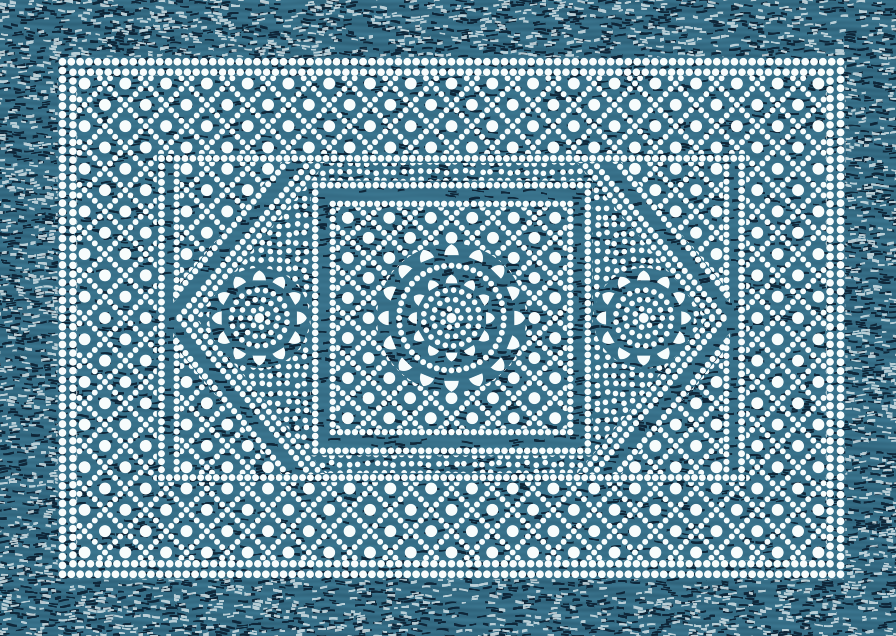
Write a WebGL 2 fragment shader that draws this pattern.

```glsl
#version 300 es
precision highp float;
// A teal woven rug with white dotted frames, lattices and petal medallions.
uniform vec2 u_resolution;
out vec4 fragColor;

float hash(vec2 p) {
  return fract(sin(dot(p, vec2(12.99, 78.23))) * 4375.5);
}

float box(vec2 p, vec2 halfSize) {
  vec2 d = abs(p) - halfSize;
  return max(d.x, d.y);
}

// Signed distance to a row of dots along the x axis.
float dotRow(vec2 p, float pitch, float radius) {
  return length(vec2(p.x - pitch * round(p.x / pitch), p.y)) - radius;
}

// Dots around a rectangle, with the pitch fitted to each side.
float dotFrame(vec2 q, vec2 halfSize, float pitch, float radius) {
  vec2 fitted = halfSize / round(halfSize / pitch);
  vec2 along = min(round(q / fitted) * fitted, halfSize);
  float horizontal = length(q - vec2(along.x, halfSize.y));
  float vertical = length(q - vec2(halfSize.x, along.y));
  return min(horizontal, vertical) - radius;
}

// Large dots inside diamonds of small dots.
float lattice(vec2 p, vec2 pitch, float parity) {
  vec2 uv = p / pitch;
  vec2 a = vec2(uv.x + uv.y, uv.x - uv.y) * 0.5 + parity * 0.5;
  vec2 f = a - round(a);
  vec2 edge = fract(a) - 0.5;
  vec2 bead = a - round(a * 4.0) * 0.25;
  float large = length(pitch * vec2(f.x + f.y, f.x - f.y)) - 5.1;
  float rise = length(pitch * vec2(edge.x + bead.y, edge.x - bead.y));
  float fall = length(pitch * vec2(bead.x + edge.y, bead.x - edge.y));
  return min(large, min(rise, fall) - 2.5);
}

// Fold into one angular sector: x is tangential, y is radial.
vec2 sector(vec2 p, float count) {
  float span = 6.28319 / count;
  float a = atan(p.y, p.x);
  a -= span * round(a / span);
  return length(p) * vec2(sin(a), cos(a));
}

float dotRing(vec2 p, float radius, float count, float dotRadius) {
  return length(sector(p, count) - vec2(0.0, radius)) - dotRadius;
}

float petalRing(vec2 p, float radius, float count, float size) {
  vec2 s = sector(p, count) - vec2(0.0, radius);
  float dome = length(vec2(abs(s.x) + 0.6 * size, s.y + 0.6 * size)) - 1.5 * size;
  return max(dome, -s.y - 0.6 * size);
}

float medallion(vec2 p) {
  float d = length(p) - 4.2;
  for (int i = 1; i <= 3; i++) {
    d = min(d, dotRing(p, 8.0 * float(i), 7.0 * float(i), 2.4));
  }
  return d;
}

// Jittered cellular dots.
float scatter(vec2 p) {
  vec2 c = p / 7.6;
  vec2 id = floor(c);
  vec2 jitter = vec2(hash(id), hash(id + 31.0)) - 0.5;
  return length((fract(c) - 0.5 - 0.34 * jitter) * 7.6) - 2.4;
}

// Short horizontal threads with uneven lengths.
float flecks(vec2 p, vec2 size, float density, float seed, float px) {
  p.y += 0.9 * sin(p.x * 0.23 + 3.0 * sin(p.y * 0.11 + seed));
  vec2 c = p / size;
  c.x += 9.0 * hash(vec2(floor(c.y), seed));
  vec2 id = floor(c) + seed;
  vec2 halfSize = size * vec2(0.2 + 0.3 * hash(id + 7.0), 0.3 + 0.2 * hash(id + 3.0));
  float d = box((fract(c) - 0.5) * size, halfSize);
  return step(hash(id), density) * smoothstep(0.5 * px, -0.5 * px, d);
}

void main() {
  // The canvas is 546 units high; the rug is mirrored about its centre.
  float px = 546.0 / u_resolution.y;
  vec2 p = (gl_FragCoord.xy - 0.5 * u_resolution) * px - vec2(3.0, 0.0);
  vec2 q = abs(p);
  float r = length(p);
  vec2 side = q - vec2(165.0, 0.0);
  float slope = dot(q, vec2(0.766, 0.642)) - 179.3;
  float along = dot(q, vec2(-0.642, 0.766));

  // Outer frame and border lattice
  float d = min(dotFrame(q, vec2(334, 220), 7.6, 3.3), dotFrame(q, vec2(325, 211), 7.6, 3.2));
  float border = max(box(q, vec2(322, 208)), -box(q, vec2(253, 141)));
  d = min(d, max(lattice(p, vec2(17.5, 18.3), 1.0), border));
  d = min(d, dotFrame(q, vec2(249, 137), 6.8, 2.9));

  // Corner triangles and the sloping hexagon edges
  float corner = max(box(q, vec2(233, 134)), 18.0 - slope);
  d = min(d, max(lattice(p, vec2(17.5, 18.3), 0.0), corner));
  float triangleEdge = min(dotRow(vec2(along, slope - 15.0), 6.5, 2.6), dotRow(vec2(q.y, q.x - 236.0), 6.5, 2.6));
  d = min(d, max(triangleEdge, max(box(q, vec2(239, 134)), 12.0 - slope)));
  float hexEdge = min(dotRow(vec2(along, slope), 6.5, 2.6), dotRow(vec2(along, slope + 7.5), 6.5, 2.5));
  d = min(d, max(hexEdge, q.y - 134.0));
  float field = max(max(slope + 11.0, q.y - 133.0), max(-box(q, vec2(121, 118)), 43.0 - length(side)));
  d = min(d, max(scatter(p), field));

  // Central panel with its double frame
  d = min(d, min(dotFrame(q, vec2(117, 114), 6.5, 2.8), dotFrame(q, vec2(102, 98), 6.5, 2.7)));
  d = min(d, max(lattice(p, vec2(17.8, 17.2), 0.0), max(box(q, vec2(99, 95)), 64.0 - r)));

  // Petals and concentric dots
  d = min(d, min(medallion(p), petalRing(p, 33.0, 12.0, 5.5)));
  d = min(d, min(dotRing(p, 45.0, 44.0, 2.5), petalRing(p, 58.0, 16.0, 6.8)));
  d = min(d, min(medallion(side), petalRing(side, 36.0, 12.0, 6.2)));

  // Woven ground, with coarser threads in the outer margin
  float margin = smoothstep(-px, px, box(q, vec2(338, 224)));
  float shade = 0.5 + 0.25 * sin(p.y * 1.1 + sin(p.x * 0.07)) + 0.25 * sin(p.y * 0.37 + p.x * 0.05);
  vec3 color = mix(vec3(0.23, 0.46, 0.56), vec3(0.16, 0.35, 0.44), shade * (0.35 + 0.35 * margin));
  float dark = flecks(p, vec2(11.0, 2.3), mix(0.22, 0.38, margin), 1.0, px);
  color = mix(color, vec3(0.04, 0.12, 0.19), 0.9 * dark);
  float light = flecks(p, vec2(8.0, 2.5), 0.3, 5.0, px) * margin;
  color = mix(color, vec3(0.82, 0.88, 0.9), 0.85 * light);

  color = mix(color, vec3(0.97, 0.99, 0.99), smoothstep(0.6 * px, -0.6 * px, d));
  fragColor = vec4(color, 1.0);
}
```
